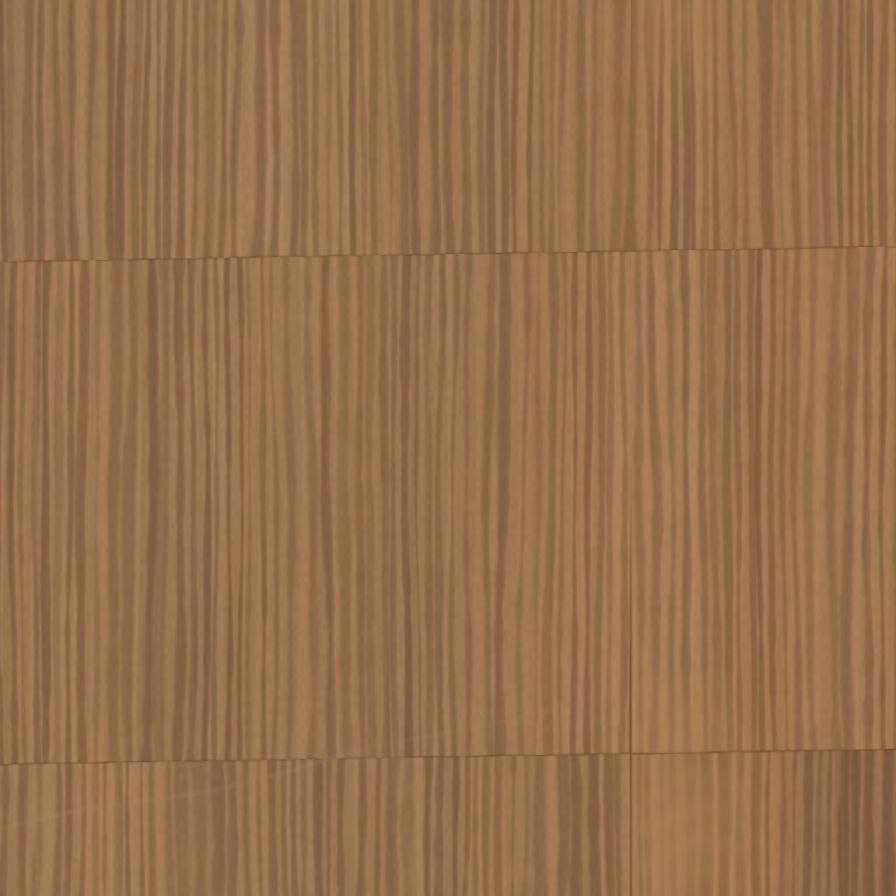
A WebGL 1 fragment shader for this texture:

```glsl
precision highp float;
// Striped wood veneer in slightly tilted panels, with fine seams, glossy worn patches and a faint scratch.

uniform vec2 u_resolution;

const vec3 LIGHT_WOOD = vec3(0.630, 0.476, 0.318);
const vec3 DARK_WOOD = vec3(0.502, 0.376, 0.264);
const vec3 RED_VEIN = vec3(0.535, 0.370, 0.245);
const vec3 SEAM_COLOR = vec3(0.410, 0.290, 0.190);
const vec3 GLOSS_COLOR = vec3(0.665, 0.505, 0.310);
const vec3 SCRATCH_COLOR = vec3(0.660, 0.510, 0.370);

const float STRIPES = 65.0;       // dark stripes across the canvas
const float FIBRES = 190.0;       // fine fibres across the canvas
const vec2 GRAIN = vec2(256.0, 150.0);
const float STRIPE_SOFTNESS = 0.17;
const float ROW_HEIGHT = 0.561;
const float ROW_START = 0.147;
const float ROW_TILT = 0.017;
const float JOINT_X = 0.704;      // vertical joint between panels
const float SEAM_WIDTH = 0.0013;

float hash(vec2 p) {
  return fract(sin(dot(p, vec2(12.99, 78.23))) * 4375.85);
}

float smoothNoise(float x, float seed) {
  float cell = floor(x);
  float t = fract(x);
  return mix(hash(vec2(cell, seed)), hash(vec2(cell + 1.0, seed)), t * t * (3.0 - 2.0 * t));
}

// Broad uneven tone from layered sines, about -1 to 1
float mottle(vec2 p) {
  return 0.5 * sin(p.x * 9.0 + 1.7 * sin(p.y * 4.0 + 0.6))
       + 0.3 * sin(p.y * 11.0 + 2.0 * sin(p.x * 6.0)) + 0.2 * sin(p.x * 27.0 - p.y * 8.0);
}

float softSpot(vec2 p, vec2 center, vec2 radius) {
  vec2 d = (p - center) / radius;
  return exp(-dot(d, d));
}

// Dark cover (x) and red vein cover (y) from wavering stripes of uneven width
vec2 stripes(vec2 p, float seed) {
  float x = p.x * STRIPES + 0.5 * sin(p.x * 31.0 + seed)
          + 0.15 * sin(p.y * 7.0 + p.x * 13.0 + seed);
  float cell = floor(x);
  vec2 cover = vec2(0.0);
  for (int i = -1; i <= 1; i++) {
    float id = cell + float(i);
    float phase = 6.28 * hash(vec2(id, seed));
    float shade = hash(vec2(id, seed + 5.0));
    float center = id + 0.5 + 0.42 * (hash(vec2(id, seed + 9.0)) - 0.5)
                 + 0.10 * sin(p.y * 9.0 + phase) + 0.05 * sin(p.y * 26.0 - phase);
    float halfWidth = mix(0.13, 0.35, hash(vec2(id, seed + 3.0)))
                    + 0.05 * sin(p.y * 13.0 + 2.0 * phase)
                    + 0.12 * (smoothNoise(p.y * 34.0, id + seed) - 0.5);
    float edge = abs(x - center) - halfWidth;
    float dark = 1.0 - smoothstep(-STRIPE_SOFTNESS, STRIPE_SOFTNESS, edge);
    float vein = 1.0 - smoothstep(0.02, 0.16, abs(x - center - halfWidth));
    cover = max(cover, vec2(dark * mix(0.5, 1.0, shade), vein * step(0.5, shade)));
  }
  return cover;
}

vec3 veneer(vec2 p) {
  // Panel layout
  float row = (p.y - ROW_START - ROW_TILT * p.x) / ROW_HEIGHT;
  float rowId = floor(row);
  float side = step(JOINT_X, p.x);
  float seed = 2.3 * rowId + 7.1 * side + 11.0;

  // Stripes, fibres and uneven tone
  vec2 cover = stripes(p, seed);
  vec3 color = mix(LIGHT_WOOD, DARK_WOOD, cover.x);
  color = mix(color, RED_VEIN, 0.35 * cover.y);
  float fibre = smoothNoise(p.x * FIBRES + 0.5 * sin(p.y * 9.0), seed) - 0.5;
  float fleck = smoothNoise(p.y * GRAIN.y, floor(p.x * GRAIN.x)) - 0.5;
  float band = smoothNoise(p.x * 17.0, seed + 4.0) - 0.5;
  float hue = smoothNoise(p.x * 48.0 + 0.5 * sin(p.y * 6.0), seed + 8.0) - 0.5;
  color *= 1.0 + 0.08 * fibre + 0.04 * fleck + 0.04 * band + 0.014 * mottle(p);
  color *= 1.0 + hue * vec3(-0.02, 0.005, 0.04);
  color *= mix(vec3(0.99, 1.0, 1.01), vec3(1.01, 0.995, 0.98), smoothstep(0.3, 0.9, p.x));

  // Glossy worn patches beside the joint, with a dull corner past them
  float below = 1.0 - step(0.0, row);
  float gloss = 0.7 * below * softSpot(p, vec2(0.76, 0.07), vec2(0.075, 0.11));
  gloss += 0.45 * (1.0 - below) * softSpot(p, vec2(0.755, 0.175), vec2(0.07, 0.06));
  gloss += 0.5 * softSpot(p, vec2(0.76, 0.98), vec2(0.055, 0.08));
  float brushed = sin(p.y * 170.0 + 3.0 * sin(p.x * 38.0) + 8.0 * p.x);
  gloss *= smoothstep(JOINT_X - 0.002, JOINT_X + 0.006, p.x) * (0.9 + 0.1 * brushed);
  color = mix(color, GLOSS_COLOR, gloss);
  color *= 1.0 - 0.08 * below * smoothstep(0.83, 0.95, p.x);

  // Seams, broken along the rows and fading up the joint
  float rowGap = abs(fract(row + 0.5) - 0.5) * ROW_HEIGHT;
  float rowSeam = 1.0 - smoothstep(0.0, 2.0 * SEAM_WIDTH, rowGap);
  rowSeam *= 0.05 + 0.5 * smoothNoise(p.x * 60.0, rowId) + 0.15 * side * below;
  float joint = 1.0 - smoothstep(0.0, 2.0 * SEAM_WIDTH, abs(p.x - JOINT_X));
  joint *= mix(0.65, 0.0, smoothstep(0.22, 0.55, p.y));
  color = mix(color, SEAM_COLOR, max(rowSeam, joint));

  // Faint curved scratch across the lower seam
  float path = 0.075 + 0.18 * p.x + 0.07 * p.x * p.x + 0.004 * sin(p.x * 19.0);
  float scratch = 1.0 - smoothstep(0.0005, 0.005, abs(p.y - path));
  scratch *= 1.0 - smoothstep(0.55, 0.69, p.x);
  return mix(color, SCRATCH_COLOR, scratch * (0.06 + 0.22 * smoothNoise(p.x * 14.0, 2.0)));
}

void main() {
  // Average four samples per pixel to smooth all panel edges
  vec3 color = vec3(0.0);
  for (int i = 0; i < 4; i++) {
    vec2 offset = vec2(mod(float(i), 2.0), floor(float(i) * 0.5)) * 0.5 - 0.25;
    color += veneer((gl_FragCoord.xy + offset) / u_resolution);
  }
  gl_FragColor = vec4(color * 0.25, 1.0);
}
```
